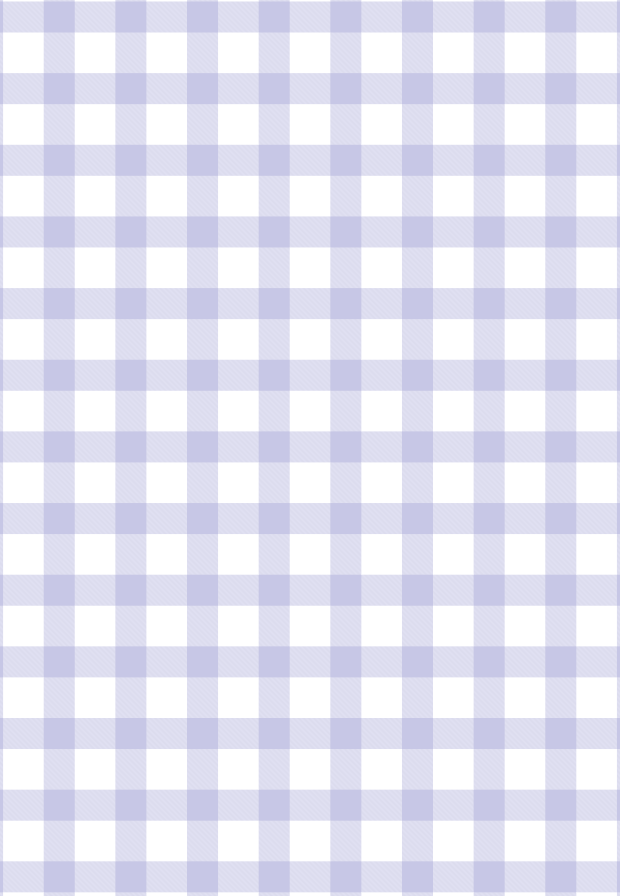
Give the GLSL for this pattern, as a Shadertoy shader.

```glsl
const float PERIOD = 0.07997;      // check spacing, in canvas heights
const float BAND_WIDTH = 0.433;    // band width, in check spacings
const vec2 FIRST_BAND = vec2(0.0661, 0.0214);

const vec3 WHITE = vec3(1.0);
const vec3 LILAC = vec3(0.87, 0.87, 0.94);
const vec3 PERIWINKLE = vec3(0.78, 0.78, 0.90);

// Coverage of repeating bands centred on whole numbers
float bands(float coord, float width, float pixel) {
    float dist = abs(fract(coord + 0.5) - 0.5) - 0.5 * width;
    return clamp(0.5 - dist / pixel, 0.0, 1.0);
}

// Fine diagonal weave, fading out where it is too small to resolve
float twill(vec2 cell, float threads, float pixel) {
    float visible = 1.0 - smoothstep(0.3, 0.6, threads * pixel);
    return visible * sin(6.28318 * threads * (cell.x + cell.y));
}

vec3 gingham(vec2 cell, float pixel) {
    float warp = bands(cell.x, BAND_WIDTH, pixel);
    float weft = bands(cell.y, BAND_WIDTH, pixel);

    // Single bands are lilac, crossings are periwinkle
    vec3 color = mix(WHITE, LILAC, max(warp, weft));
    color = mix(color, PERIWINKLE, warp * weft);

    // Thread texture shows only outside the crossings
    float single = warp + weft - 2.0 * warp * weft;
    return color + 0.008 * single * twill(cell, 14.0, pixel);
}

void mainImage(out vec4 fragColor, in vec2 fragCoord) {
    vec2 position = fragCoord / iResolution.y;
    vec2 cell = (position - FIRST_BAND) / PERIOD;
    float pixel = 1.0 / (iResolution.y * PERIOD);
    fragColor = vec4(gingham(cell, pixel), 1.0);
}
```
